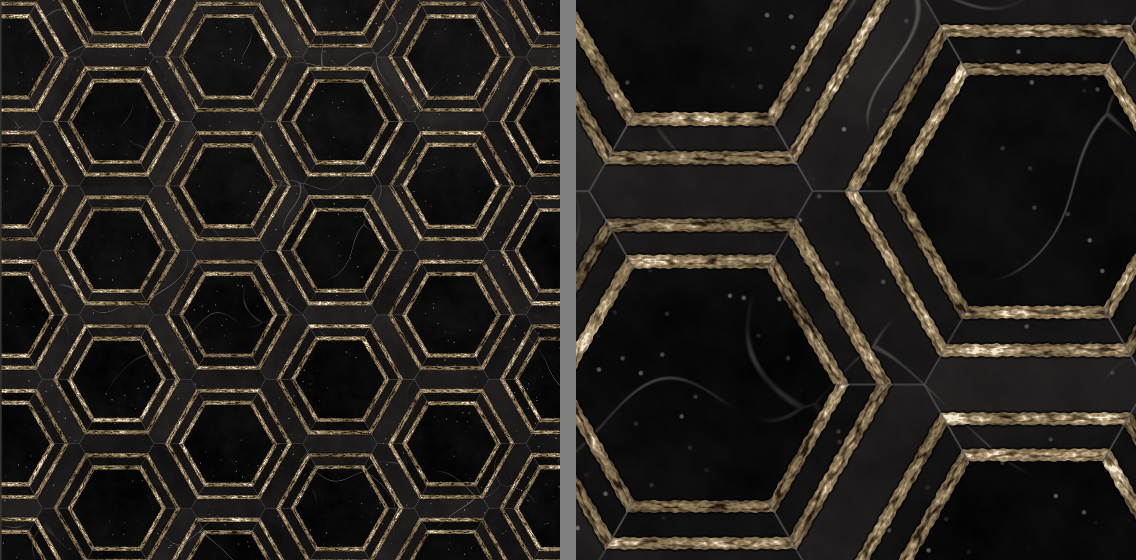
Left: the whole. Right: its middle third, enlarged.
Give the GLSL for this pattern, as a Shadertoy shader.

```glsl
// Black stone hexagons, each framed by two aged brass hexagon rings, laid in a
// honeycomb. Cell and side coordinates give mitred bars and spacer tiles;
// cellular noise pits the brass, layered sines cloud the stone.

#define PITCH 0.2302          // vertical distance between hexagon centres
#define ORIGIN vec2(0.2083, 0.0925)
#define INNER_RING 0.0727     // apothem of each brass ring
#define OUTER_RING 0.0949
#define BAR_HALF 0.0037       // half width of a brass bar
#define SEAM_HALF 0.0006      // half width of a mitre joint
#define PITTING 0.55
#define CRACKS 0.22

const float SECTOR = 1.0471976;
const vec2 LATTICE = PITCH * vec2(1.7320508, 1.0);

vec2 hash2(vec2 p) {
    vec2 k = vec2(dot(p, vec2(127.1, 311.7)), dot(p, vec2(269.5, 183.3)));
    return fract(sin(k) * 43758.55);
}

// Distances to the nearest and second nearest scattered point
vec2 cellular(vec2 p) {
    vec2 cell = floor(p), near = vec2(9.0);
    for (int y = -1; y <= 1; y++)
    for (int x = -1; x <= 1; x++) {
        vec2 c = cell + vec2(x, y);
        float d = length(c + hash2(c) - p);
        near = d < near.x ? vec2(d, near.x) : vec2(near.x, min(near.y, d));
    }
    return near;
}

// Soft clouds, roughly 0 to 1
float clouds(vec2 p) {
    float sum = 0.0, amp = 0.5;
    for (int i = 0; i < 4; i++) {
        p = mat2(0.8, 0.6, -0.6, 0.8) * p + 1.7;
        sum += amp * sin(p.x + 1.3 * sin(p.y * 1.2)) * sin(p.y + 0.7);
        p *= 1.9;
        amp *= 0.6;
    }
    return 0.5 + 0.6 * sum;
}

float stroke(float dist, float halfWidth, float px) {
    return clamp((halfWidth - dist) / px + 0.5, 0.0, 1.0);
}

// Brass with flaked, tarnished middle and brighter rims
vec3 brass(vec2 along, float across, vec2 seed) {
    vec2 rnd = hash2(seed);
    vec2 shift = rnd * 40.0;
    float flake = cellular(along * vec2(95.0, 310.0) + shift).x;
    float grain = cellular(along * vec2(260.0, 520.0) + shift).x;
    float wear = clouds(along * vec2(60.0, 25.0) + shift);
    float core = 1.0 - smoothstep(0.2, 0.95, across);
    float shine = 0.53 + 0.22 * (rnd.y - 0.5) + 0.4 * (grain - 0.45);
    shine += 0.5 * (wear - 0.5);
    shine -= PITTING * core * (smoothstep(0.35, 0.75, flake) - 0.4);
    vec3 c = mix(vec3(0.13, 0.09, 0.06), vec3(0.34, 0.28, 0.20), smoothstep(0.05, 0.35, shine));
    c = mix(c, vec3(0.52, 0.45, 0.33), smoothstep(0.35, 0.62, shine));
    c = mix(c, vec3(0.72, 0.63, 0.50), smoothstep(0.66, 0.84, shine));
    return mix(c, vec3(0.95, 0.91, 0.82), smoothstep(0.86, 1.0, shine));
}

// Polished black stone with haze, hairline cracks and pale specks
vec3 stone(vec2 p, float tone, vec2 seed) {
    vec2 shift = hash2(seed) * 20.0;
    float haze = clouds(p * 22.0 + shift);
    float level = tone + 0.045 * (haze - 0.5) + 0.02 * (clouds(p * 120.0) - 0.5);
    vec2 crack = cellular(p * 7.0 + 0.12 * sin(p.yx * 45.0));
    float patchy = smoothstep(0.52, 0.85, clouds(p * 11.0 + 4.0));
    level += CRACKS * patchy * (1.0 - smoothstep(0.0, 0.022, crack.y - crack.x));
    float speck = 1.0 - smoothstep(0.03, 0.08, cellular(p * 42.0).x);
    level += 0.3 * speck * smoothstep(0.45, 0.8, clouds(p * 31.0));
    return max(level, 0.012) * vec3(1.04, 0.98, 0.96);
}

void mainImage(out vec4 fragColor, in vec2 fragCoord) {
    vec2 p = fragCoord / iResolution.y;
    float px = 1.0 / iResolution.y;

    // Nearest hexagon centre of two interleaved grids
    vec2 g = p - ORIGIN;
    vec2 a = mod(g + 0.5 * LATTICE, LATTICE) - 0.5 * LATTICE;
    vec2 b = mod(g, LATTICE) - 0.5 * LATTICE;
    vec2 q = dot(a, a) < dot(b, b) ? a : b;
    vec2 cellId = round((g - q) / LATTICE * 4.0);

    // Side coordinates: depth from the centre, run along the side
    float angle = (floor(atan(q.y, q.x) / SECTOR) + 0.5) * SECTOR;
    vec2 normal = vec2(cos(angle), sin(angle));
    float depth = dot(q, normal);
    float run = dot(q, vec2(-normal.y, normal.x));
    vec2 sideId = cellId + round(normal * 7.0) * 0.13;
    vec2 spacerId = round((g - q + 0.5 * PITCH * normal) / LATTICE * 4.0);

    // Stone pieces: centre field, strip between rings, shared spacer
    vec2 pieceId = depth < INNER_RING ? cellId : depth < OUTER_RING ? sideId + 31.0 : spacerId + 67.0;
    float lift = depth < INNER_RING ? 0.012 : depth < OUTER_RING ? 0.025 : 0.05;
    float tone = 0.022 + lift + 0.05 * hash2(pieceId).x * step(INNER_RING, depth);
    tone += (0.015 + 0.03 * hash2(cellId).y) * smoothstep(0.25, 1.0, p.y);
    vec3 color = stone(p, tone, pieceId);

    // Brass bars with slight laying errors and ragged rims
    float ragged = 0.0005 * sin(run * 310.0 + 9.0 * hash2(sideId).x) * sin(run * 730.0);
    for (int i = 0; i < 2; i++) {
        vec2 barId = sideId + float(i) * 13.0;
        vec2 error = hash2(barId + 5.0) - 0.5;
        float centre = (i == 0 ? INNER_RING : OUTER_RING) + 0.0012 * error.x;
        float width = BAR_HALF + 0.0007 * error.y + ragged;
        float dist = abs(depth - centre);
        color *= 1.0 - 0.5 * stroke(dist, width + 0.0012, px);
        color = mix(color, brass(vec2(run, depth), dist / width, barId), stroke(dist, width, px));
    }

    // Grey mitre joints running outward from the field corners
    float mitre = (depth * 0.57735 - abs(run)) * 0.866;
    float joint = stroke(mitre, SEAM_HALF, px) * smoothstep(-px, px, depth - INNER_RING + BAR_HALF);
    color = mix(color, vec3(0.36, 0.35, 0.35), joint * (0.4 + 0.5 * clouds(p * 40.0)));

    // Worn grey edge of the panel
    color = mix(color, vec3(0.20, 0.20, 0.19), stroke(p.x, 0.003, px));
    fragColor = vec4(color, 1.0);
}
```
